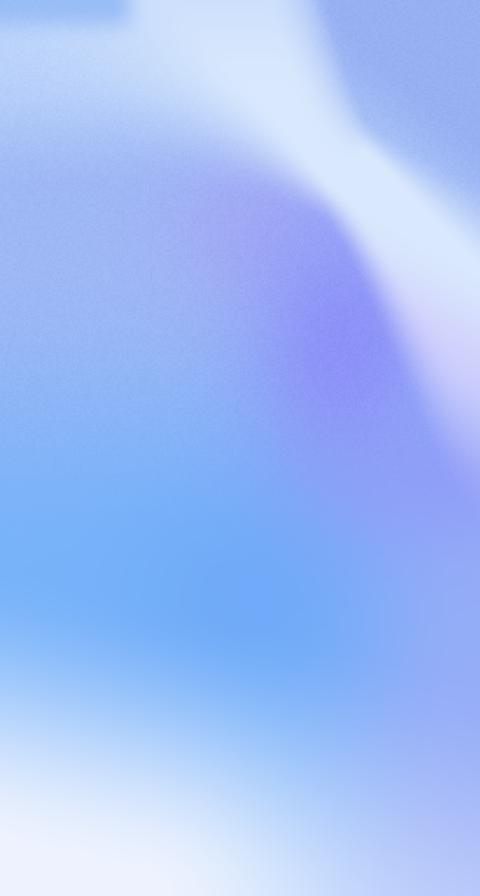
This background is drawn by a Shadertoy shader. Its source:

```glsl
const vec3 AZURE      = vec3(0.47, 0.70, 0.978);
const vec3 DEEP_AZURE = vec3(0.43, 0.66, 0.97);
const vec3 PERIWINKLE = vec3(0.62, 0.72, 0.96);
const vec3 CORNFLOWER = vec3(0.59, 0.68, 0.97);
const vec3 VIOLET     = vec3(0.55, 0.57, 0.97);
const vec3 LILAC      = vec3(0.64, 0.66, 0.96);
const vec3 IRIS       = vec3(0.56, 0.61, 0.97);
const vec3 MIST       = vec3(0.93, 0.95, 0.995);
const vec3 HAZE       = vec3(0.72, 0.82, 0.98);
const vec3 SKY_STRIP  = vec3(0.60, 0.74, 0.96);
const vec3 ICE        = vec3(0.85, 0.91, 0.99);
const vec3 LAVENDER   = vec3(0.82, 0.82, 0.99);
const vec3 FIELD      = vec3(0.59, 0.69, 0.95);
const vec3 FIELD_RIM  = vec3(0.65, 0.75, 0.965);

const float GRAIN_ROWS   = 512.0;
const float GRAIN_AMOUNT = 0.022;

float hash(vec2 cell) {
    vec3 q = fract(cell.xyx * 0.1031);
    q += dot(q, q.yzx + 33.33);
    return fract((q.x + q.y) * q.z);
}

// Elliptical Gaussian falloff
float glow(vec2 p, vec2 center, vec2 radius) {
    vec2 d = (p - center) / radius;
    return exp(-dot(d, d));
}

// Soft step whose half width is given directly
float softEdge(float d, float softness) {
    return smoothstep(-softness, softness, d);
}

// Blue body with violet glows and pale mist at the lower left
vec3 backdrop(vec2 p) {
    float rise = smoothstep(0.36, 0.72, p.y);
    float side = smoothstep(0.50, 0.95, p.x);
    vec3 col = mix(AZURE, PERIWINKLE, rise);
    col = mix(col, CORNFLOWER, side * (1.0 - 0.5 * rise));

    col = mix(col, DEEP_AZURE, 0.8 * glow(p, vec2(0.53, 0.33), vec2(0.28, 0.13)));
    col = mix(col, LILAC, 0.75 * glow(p, vec2(0.53, 0.75), vec2(0.20, 0.09)));
    col = mix(col, VIOLET, glow(p, vec2(0.72, 0.61), vec2(0.20, 0.15)));
    col = mix(col, IRIS, 0.8 * glow(p, vec2(0.95, 0.47), vec2(0.25, 0.08)));

    float mist = 1.0 - smoothstep(0.05, 0.37, p.y + 0.12 * p.x);
    col = mix(col, MIST, mist * (1.0 - 0.55 * smoothstep(0.3, 1.0, p.x)));
    return mix(col, HAZE, smoothstep(0.78, 0.93, p.y));
}

// Lower and upper boundaries of the diagonal beam
float beamBottom(float x) {
    return 0.805 - 0.42 * (x - 0.607) - 0.13 * smoothstep(0.67, 0.97, x);
}

float beamTop(float x) {
    float bend = max(0.0, 0.76 - x);
    return 0.746 + 0.43 * (1.0 - x) + 5.4 * bend * bend;
}

void mainImage(out vec4 fragColor, in vec2 fragCoord) {
    vec2 p = fragCoord / iResolution.xy;
    vec3 col = backdrop(p);

    // Pale beam, tinted lavender along its lower right side
    float bottomSoftness = 0.025 + 0.25 * abs(p.x - 0.68);
    float beam = softEdge(p.y - beamBottom(p.x), bottomSoftness);
    float tint = 1.0 - smoothstep(0.88, 1.0, p.y + 0.3 * p.x);
    vec3 beamColor = mix(ICE, LAVENDER, tint);
    beamColor = mix(beamColor, HAZE, 0.35 * smoothstep(0.90, 1.02, p.y));
    col = mix(col, beamColor, beam);

    // Blue field above the beam, lighter near its rim
    float aboveBeam = p.y - beamTop(p.x);
    float topSoftness = 0.022 + 0.8 * max(0.0, 0.76 - p.x)
                              + 0.15 * max(0.0, p.x - 0.80);
    float field = softEdge(aboveBeam, topSoftness);
    vec3 fieldColor = mix(FIELD_RIM, FIELD, smoothstep(0.0, 0.10, aboveBeam));
    col = mix(col, fieldColor, field);

    // Blue strip along the top left edge
    float strip = smoothstep(0.95, 0.995, p.y)
                * (1.0 - smoothstep(0.23, 0.31, p.x));
    col = mix(col, SKY_STRIP, strip);

    // Fine grain on the upper blue areas, fading out on the beam
    vec2 grainCell = floor(fragCoord / iResolution.y * GRAIN_ROWS);
    float grainMask = smoothstep(0.35, 0.60, p.y) * (1.0 - beam * (1.0 - field));
    col += GRAIN_AMOUNT * grainMask * (hash(grainCell) - 0.5);

    fragColor = vec4(clamp(col, 0.0, 1.0), 1.0);
}
```
